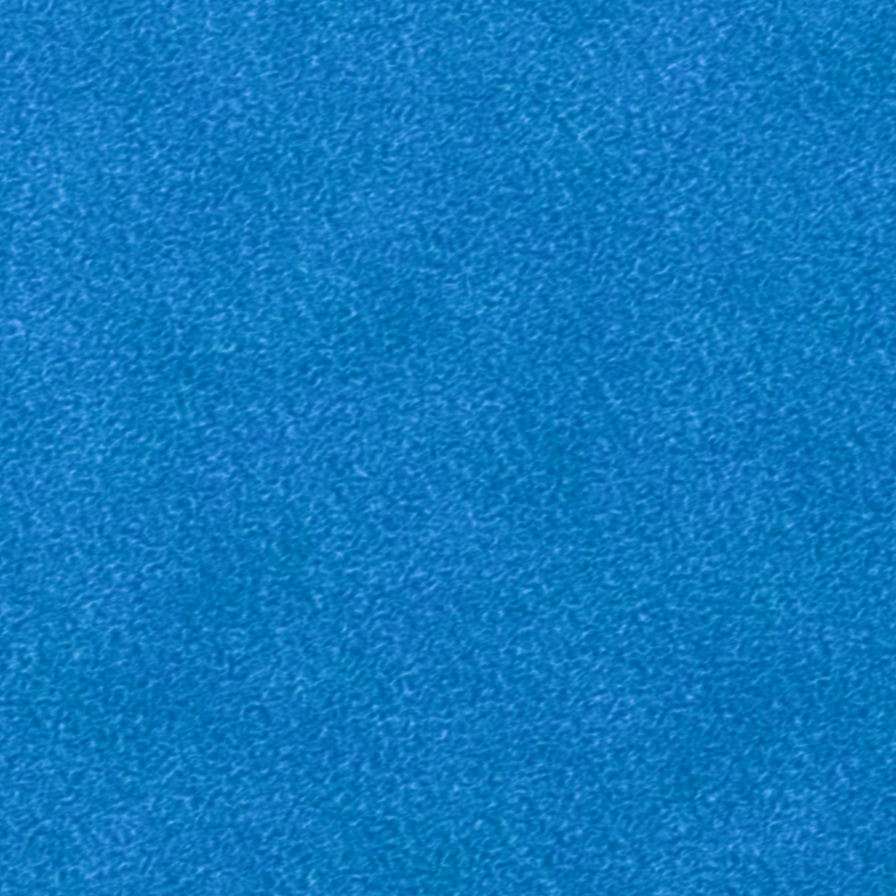
This texture is drawn by a Shadertoy shader. Its source:

```glsl
// Fine-grained blue surface: short, slightly slanted flecks of light and shade
// from stretched gradient noise, over soft mottling and a faint diagonal falloff.
// One tone value drives a colour curve; a second noise drifts the hue to violet.

const vec3 MID_BLUE    = vec3(0.040, 0.474, 0.748);
const vec3 TONE_SLOPE  = vec3(0.056, 0.053, 0.053);
const vec3 TONE_CURVE  = vec3(0.0195, 0.004, 0.002);
const vec3 VIOLET_TINT = vec3(0.022, -0.003, 0.016);

// Sine-free hash giving a gradient with components in -1..1
vec2 hashGradient(vec2 cell) {
    vec3 p = fract(cell.xyx * vec3(0.1031, 0.1030, 0.0973));
    p += dot(p, p.yzx + 33.33);
    return fract((p.xx + p.yz) * p.zy) * 2.0 - 1.0;
}

float gradientNoise(vec2 p) {
    vec2 cell = floor(p);
    vec2 f = p - cell;
    vec2 w = f * f * f * (f * (f * 6.0 - 15.0) + 10.0);
    float a = dot(hashGradient(cell), f);
    float b = dot(hashGradient(cell + vec2(1, 0)), f - vec2(1, 0));
    float c = dot(hashGradient(cell + vec2(0, 1)), f - vec2(0, 1));
    float d = dot(hashGradient(cell + vec2(1, 1)), f - vec2(1, 1));
    return mix(mix(a, b, w.x), mix(c, d, w.x), w.y);
}

vec2 rotate(vec2 p, float angle) {
    float c = cos(angle), s = sin(angle);
    return vec2(c * p.x + s * p.y, c * p.y - s * p.x);
}

// Flecks stretched along the given angle, bent a little so they vary
float fleckNoise(vec2 p, float angle, vec2 frequency, float bend) {
    vec2 warp = vec2(gradientNoise(p * 45.0 + 71.0),
                     gradientNoise(p * 45.0 + 193.0));
    return gradientNoise(rotate(p + warp * bend, angle) * frequency + 400.0);
}

// Broad and medium cloudiness
float mottling(vec2 p) {
    return gradientNoise(p * 7.0 + 31.0) + 0.8 * gradientNoise(p * 23.0 + 57.0);
}

vec3 toneColor(float tone, float violet) {
    float t = clamp(tone, -2.1, 2.8);
    return MID_BLUE + TONE_SLOPE * t + TONE_CURVE * t * t + VIOLET_TINT * violet;
}

void mainImage(out vec4 fragColor, in vec2 fragCoord) {
    vec2 uv = fragCoord / iResolution.y;

    // Grain: main flecks plus a finer layer at a flatter angle
    float grain = fleckNoise(uv, 0.52, vec2(88.0, 145.0), 0.007)
                + 0.65 * fleckNoise(uv + 3.7, 0.30, vec2(150.0, 225.0), 0.004);

    // Lighter toward the upper left, darker toward the lower right
    float falloff = 0.35 * (uv.y - uv.x * 0.6 - 0.2);

    float tone = 3.9 * grain + 0.8 * mottling(uv) + falloff;
    float violet = 2.2 * mottling(uv + 9.3) + 1.8 * gradientNoise(uv * 75.0 + 250.0)
                 + falloff;

    fragColor = vec4(clamp(toneColor(tone, violet), 0.0, 1.0), 1.0);
}
```
